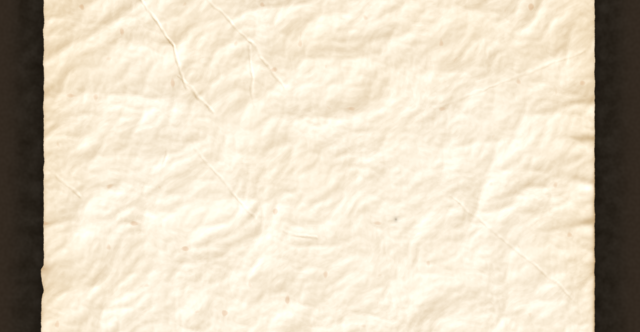
Reproduce this texture procedurally as a Shadertoy shader.

```glsl
vec2 gradientAt(vec2 cell) {
    float angle = 6.2832 * fract(sin(dot(cell, vec2(127.1, 311.7))) * 43758.55);
    return vec2(cos(angle), sin(angle));
}

float gradientNoise(vec2 p) {
    vec2 i = floor(p), f = fract(p);
    vec2 u = f * f * f * (f * (f * 6.0 - 15.0) + 10.0);
    float a = dot(gradientAt(i), f);
    float b = dot(gradientAt(i + vec2(1, 0)), f - vec2(1, 0));
    float c = dot(gradientAt(i + vec2(0, 1)), f - vec2(0, 1));
    float d = dot(gradientAt(i + vec2(1, 1)), f - vec2(1, 1));
    return mix(mix(a, b, u.x), mix(c, d, u.x), u.y);
}

float fbm(vec2 p) {
    float sum = 0.0, amplitude = 0.6;
    for (int i = 0; i < 4; i++) {
        sum += amplitude * gradientNoise(p);
        p = mat2(1.6, 1.2, -1.2, 1.6) * p + 5.3;
        amplitude *= 0.5;
    }
    return sum;
}

// Height of the crumpled sheet: folded noise stretched along a rising diagonal
float relief(vec2 p) {
    vec2 q = mat2(0.85, -0.75, 0.5, 1.2) * p;
    q += 0.05 * vec2(gradientNoise(p * 5.0), gradientNoise(p * 5.0 + 17.0));
    float height = 0.0, scale = 4.0;
    for (int i = 0; i < 4; i++) {
        height += abs(gradientNoise(q * scale + float(i) * 7.7)) / scale;
        scale *= 2.1;
    }
    return height;
}

// Light and dark flanks of the long sharp creases, strongest first
float creaseShade(vec2 p) {
    vec4 creases[12] = vec4[12](
        vec4(0.415, 1.01, 0.523, 0.862), vec4(0.523, 0.862, 0.56, 0.735),
        vec4(0.54, 0.77, 0.641, 0.661), vec4(0.616, 1.01, 0.754, 0.874),
        vec4(0.854, 0.302, 0.95, 0.281), vec4(0.151, 0.485, 0.239, 0.41),
        vec4(0.754, 0.874, 0.854, 0.736), vec4(0.749, 0.862, 0.764, 0.673),
        vec4(0.503, 0.548, 0.49, 0.503), vec4(0.59, 0.548, 0.766, 0.342),
        vec4(1.357, 0.41, 1.734, 0.095), vec4(1.307, 0.673, 1.76, 0.849));
    vec2 q = p + 0.012 * vec2(fbm(p * 16.0), fbm(p * 16.0 + 31.0));
    float shade = 0.0;
    for (int i = 0; i < 12; i++) {
        vec2 start = creases[i].xy, span = creases[i].zw - start;
        float t = clamp(dot(q - start, span) / dot(span, span), 0.0, 1.0);
        vec2 away = q - start - t * span;
        float side = dot(away, normalize(vec2(-span.y, span.x)));
        float profile = exp(-pow((side - 0.004) / 0.004, 2.0))
                      - 1.1 * exp(-pow((side + 0.003) / 0.0035, 2.0));
        float ends = exp(-max(dot(away, away) - side * side, 0.0) / 0.00003);
        float broken = 0.65 + 0.9 * gradientNoise(p * 28.0 + float(i));
        shade += profile * ends * broken * (1.0 - 0.058 * float(i));
    }
    return shade;
}

// Soft pleats running in from the right margin
float pleatShade(vec2 p, float inset) {
    float shade = 0.0;
    for (int i = 0; i < 4; i++) {
        float y = p.y - 0.7 + 0.122 * float(i) + 0.22 * inset * sin(float(i) * 2.1 + 1.4)
                + 0.025 * gradientNoise(p * 9.0 + float(i));
        shade += 0.7 * exp(-pow((y + 0.025) / 0.022, 2.0)) - exp(-pow(y / 0.013, 2.0));
    }
    return shade * exp(-pow(inset / 0.09, 2.0));
}

vec3 backdrop(vec2 p, float outside) {
    float band = exp(-pow(outside / 0.09, 4.0));
    vec3 color = mix(vec3(0.20, 0.163, 0.128), vec3(0.155, 0.133, 0.105), band);
    color += band * 0.07 * fbm(p * 22.0) + 0.015 * gradientNoise(p * 90.0);
    return color * (1.0 - 0.25 * exp(-max(outside, 0.0) / 0.012));
}

void mainImage(out vec4 fragColor, in vec2 fragCoord) {
    vec2 p = fragCoord / iResolution.y;
    p.x *= 1.925 * iResolution.y / iResolution.x;
    float pixel = 1.0 / iResolution.y;

    // Torn outline
    float left = 0.131 + 0.007 * fbm(vec2(p.y * 24.0, 3.0));
    left -= 0.008 * (1.0 - smoothstep(0.185, 0.205, p.y));
    left += 0.007 * exp(-pow((p.y - 0.125) / 0.025, 2.0));
    float right = 1.789 + 0.004 * fbm(vec2(p.y * 30.0, 8.0));
    float inside = min(p.x - left, right - p.x);

    // Paper tone: warm upper corners and margins, pale middle and foot
    float warmth = 0.5 * smoothstep(0.35, 1.05, p.y) + 0.85 * exp(-max(inside, 0.0) / 0.13);
    warmth += 0.7 * fbm(p * 3.2 + 4.0) - 0.12;
    vec3 paper = mix(vec3(1.0, 0.953, 0.872), vec3(0.965, 0.893, 0.775), clamp(warmth, 0.0, 1.0));

    // Relief lit from the upper left
    vec2 toLight = vec2(-0.004, 0.006);
    float slope = (relief(p - toLight) - relief(p + toLight)) / 0.0144;
    float shade = 0.024 * slope + 0.095 * creaseShade(p);
    shade += 0.13 * pleatShade(p, max(right - p.x, 0.0));
    shade += 0.014 * gradientNoise(p * 65.0) + 0.012 * gradientNoise(p * 120.0);
    paper += shade * vec3(0.8, 1.0, 1.25);

    // Foxing spots, browned rim and frayed corner
    float fox = smoothstep(0.46, 0.62, gradientNoise(p * 26.0 + 12.0));
    paper -= 0.12 * fox * vec3(0.4, 0.8, 1.0);
    paper -= 0.3 * exp(-length((p - vec2(1.191, 0.339)) / vec2(0.004, 0.005)));
    float rim = exp(-max(inside, 0.0) / 0.005);
    rim *= 0.35 + 0.65 * step(0.9, p.x) * (1.0 - smoothstep(0.35, 0.65, p.y));
    rim += 0.6 * exp(-length((p - vec2(0.132, 0.19)) / vec2(0.02, 0.012)));
    paper = mix(paper, vec3(0.72, 0.58, 0.40), clamp(rim, 0.0, 0.7));

    float coverage = smoothstep(-pixel, pixel, inside);
    vec3 color = mix(backdrop(p, max(-inside, 0.0)), paper, coverage);
    fragColor = vec4(clamp(color, 0.0, 1.0), 1.0);
}
```
